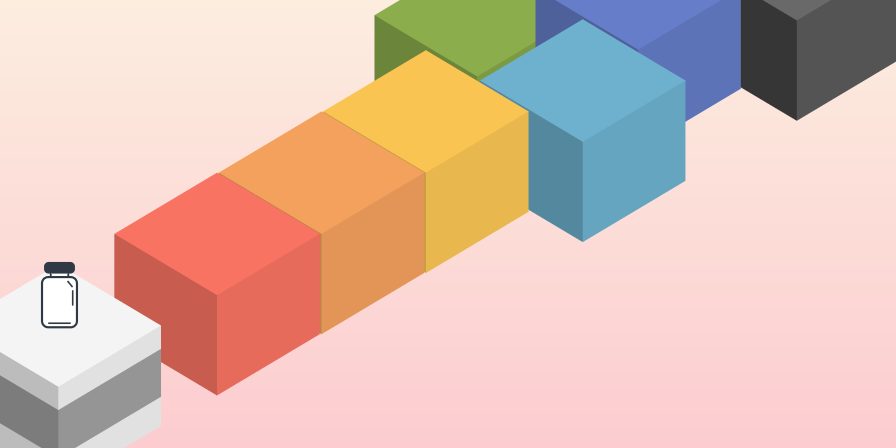
Write a Shadertoy shader that draws this background.

```glsl
const vec2 HALF_TOP = vec2(0.2292, 0.1367); // half extents of the top rhombus
const float CUBE_HEIGHT = 0.224;
const vec3 INK = vec3(0.19, 0.22, 0.27);

float coverage(float dist, float pixel) {
    return clamp(0.5 - dist / pixel, 0.0, 1.0);
}

float roundedBox(vec2 p, vec2 halfSize, float radius) {
    vec2 q = abs(p) - halfSize + radius;
    return length(max(q, 0.0)) + min(max(q.x, q.y), 0.0) - radius;
}

float segment(vec2 p, vec2 a, vec2 b, float radius) {
    vec2 ab = b - a;
    float t = clamp(dot(p - a, ab) / dot(ab, ab), 0.0, 1.0);
    return length(p - a - ab * t) - radius;
}

// Isometric cube centred on its top face; shade = (left, right) brightness
vec3 drawCube(vec3 color, vec2 p, vec3 topColor, vec2 shade, float band, float pixel) {
    float rise = HALF_TOP.y * (1.0 - abs(p.x) / HALF_TOP.x);
    float slant = HALF_TOP.x / length(HALF_TOP);
    float depth = -p.y - rise;

    float side = mix(shade.x, shade.y, coverage(-p.x, pixel));
    float inBand = coverage(abs(depth - 0.1055) - 0.0535, pixel / slant);
    side *= mix(1.0, band, inBand);
    vec3 surface = topColor * mix(side, 1.0, coverage(depth * slant, pixel));

    float outline = max(p.y - rise, depth - CUBE_HEIGHT) * slant;
    outline = max(outline, abs(p.x) - HALF_TOP.x);
    return mix(color, surface, coverage(outline, pixel));
}

// Outlined jar with a dark lid
vec3 drawJar(vec3 color, vec2 p, float pixel) {
    float neck = roundedBox(p - vec2(0.0, 0.06), vec2(0.0195, 0.01), 0.002);
    float body = roundedBox(p, vec2(0.039, 0.056), 0.014);
    float lid = roundedBox(p - vec2(0.0, 0.0768), vec2(0.0345, 0.013), 0.0104);

    color = mix(color, vec3(1.0), coverage(min(neck, body), pixel));
    float ink = min(abs(body) - 0.0024, max(abs(neck) - 0.002, -body));
    ink = min(ink, lid);
    ink = min(ink, segment(p, vec2(-0.0235, -0.047), vec2(0.0235, -0.047), 0.0018));
    ink = min(ink, segment(p, vec2(0.0295, -0.006), vec2(0.0295, 0.025), 0.0018));
    ink = min(ink, segment(p, vec2(0.019, 0.046), vec2(0.028, 0.035), 0.0018));
    return mix(color, INK, coverage(ink, pixel));
}

void mainImage(out vec4 fragColor, in vec2 fragCoord) {
    vec2 p = fragCoord / iResolution.y;
    float pixel = 1.0 / iResolution.y;

    // Warm vertical backdrop
    vec3 color = mix(vec3(0.99, 0.80, 0.815), vec3(0.99, 0.93, 0.875), p.y);

    // Far cubes, back to front
    color = drawCube(color, p - vec2(1.7786, 1.0911), vec3(0.41), vec2(0.52, 0.8), 1.0, pixel);
    color = drawCube(color, p - vec2(1.0651, 0.9661), vec3(0.545, 0.68, 0.30), vec2(0.77, 0.89), 1.0, pixel);
    color = drawCube(color, p - vec2(1.4245, 1.0260), vec3(0.40, 0.495, 0.79), vec2(0.77, 0.91), 1.0, pixel);
    color = drawCube(color, p - vec2(1.3008, 0.8203), vec3(0.43, 0.695, 0.81), vec2(0.77, 0.93), 1.0, pixel);

    // Diagonal row: yellow, orange, red
    vec3 rowColors[3] = vec3[3](vec3(0.976, 0.45, 0.385),
                                vec3(0.955, 0.63, 0.365),
                                vec3(0.98, 0.77, 0.325));
    for (int i = 2; i >= 0; i--) {
        vec2 center = vec2(0.4844, 0.4779) + float(i) * vec2(0.2331, 0.1367);
        color = drawCube(color, p - center, rowColors[i], vec2(0.8, 0.93), 1.0, pixel);
    }

    // Banded pedestal and its jar
    color = drawCube(color, p - vec2(0.1302, 0.2734), vec3(0.955), vec2(0.77, 0.925), 0.66, pixel);
    color = drawJar(color, p - vec2(0.1328, 0.3255), pixel);

    fragColor = vec4(color, 1.0);
}
```
